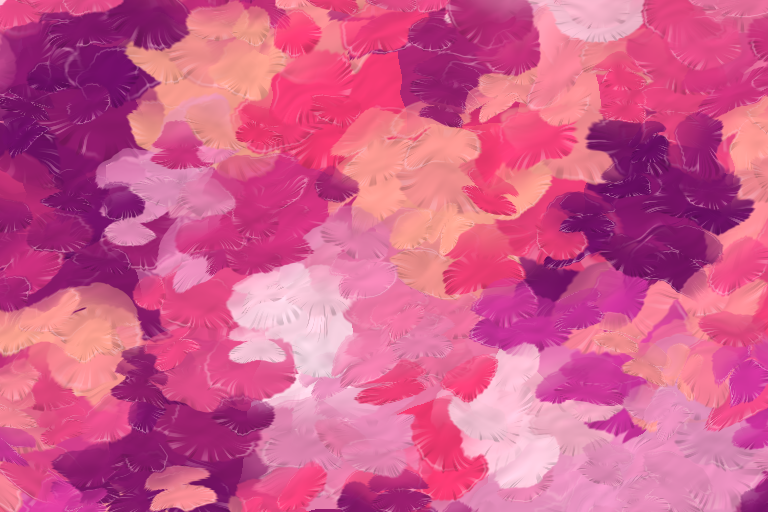
Write a Shadertoy shader that draws this background.

```glsl
// Abstract painted wash: overlapping leaf and lip shaped dabs in pinks, purples and peach.
// Coarse Voronoi patches choose the pigments; three layers of jittered, warped dabs
// sample them, with soft upper sides, crisp lower edges, bristle hatching and pale rims.

vec3 hash3(vec2 p) {
    vec3 q = fract(p.xyx * vec3(0.1031, 0.1030, 0.0973));
    q += dot(q, q.yxz + 33.33);
    return fract((q.xxy + q.yzz) * q.zyx);
}

float noise(vec2 p) {
    vec2 i = floor(p), f = fract(p);
    f = f * f * (3.0 - 2.0 * f);
    float low = mix(hash3(i).x, hash3(i + vec2(1, 0)).x, f.x);
    float high = mix(hash3(i + vec2(0, 1)).x, hash3(i + vec2(1, 1)).x, f.x);
    return mix(low, high, f.y);
}

vec2 swirl(vec2 p) {
    return vec2(noise(p), noise(p + 37.3)) - 0.5;
}

// Six pigment families; pick selects by area share, tint moves inside a family.
vec3 pigment(float pick, float tint) {
    if (pick < 0.20) return mix(vec3(0.43, 0.05, 0.39), vec3(0.80, 0.19, 0.48), tint);
    if (pick < 0.30) return mix(vec3(0.76, 0.18, 0.58), vec3(0.93, 0.27, 0.64), tint);
    if (pick < 0.58) return mix(vec3(0.96, 0.22, 0.44), vec3(0.89, 0.30, 0.54), tint);
    if (pick < 0.72) return mix(vec3(0.92, 0.42, 0.60), vec3(0.89, 0.56, 0.74), tint);
    if (pick < 0.90) return mix(vec3(0.97, 0.62, 0.55), vec3(0.95, 0.46, 0.59), tint);
    return mix(vec3(0.96, 0.66, 0.76), vec3(0.97, 0.87, 0.92), tint);
}

// Pigment of the nearest coarse patch; the lattice step keeps the shares balanced.
vec3 patchColor(vec2 p, float tintShift) {
    p /= 0.24;
    vec2 cell = floor(p), nearestId = cell;
    float nearest = 9.0;
    for (int y = -1; y <= 1; y++)
    for (int x = -1; x <= 1; x++) {
        vec2 id = cell + vec2(x, y);
        vec2 gap = id + 0.15 + 0.7 * hash3(id + 51.0).xy - p;
        if (dot(gap, gap) < nearest) {
            nearest = dot(gap, gap);
            nearestId = id;
        }
    }
    vec3 h = hash3(nearestId + 83.0);
    float pick = fract(0.45 + dot(nearestId, vec2(0.633, 0.26)) + 0.1 * (h.x - 0.5));
    return pigment(pick, clamp(h.y + tintShift, 0.0, 1.0));
}

// Paint one layer of dabs over the color below; upper dabs overlap lower ones.
vec3 paintDabs(vec3 color, vec2 p, float size, float coverage, float seed) {
    vec2 cell = floor(p / size);
    for (int y = -1; y <= 1; y++)
    for (int x = -1; x <= 1; x++) {
        vec2 id = cell + vec2(x, y);
        vec3 h = hash3(id + seed), k = hash3(id + seed + 131.0);
        if (k.x > coverage) continue;

        vec2 center = (id + 0.15 + 0.7 * h.xy) * size;
        float radius = size * mix(0.6, 0.85, h.z);
        float angle = mix(-0.5, 0.9, k.y);
        vec2 q = mat2(cos(angle), -sin(angle), sin(angle), cos(angle)) * (p - center) / radius;
        float side = q.y;

        // Some dabs split into a pair of curved lobes
        vec2 shape = q * vec2(1.0, 1.45);
        if (k.z > 0.62) {
            q.y = abs(q.y + 0.15 * q.x * q.x) - 0.36;
            shape = q * vec2(1.05, 2.5);
        }
        vec2 dir = shape / max(length(shape), 0.001);
        float bristle = noise(dir * 13.0 + h.xy * 40.0);
        float edge = length(shape) - 1.0
            + 0.28 * (noise(dir * 1.7 + k.xy * 30.0) - 0.5)
            + 0.09 * (bristle - 0.5);
        float blur = 1.5 / (iResolution.y * radius) + 0.015;
        if (edge > blur) continue;

        vec3 paint = patchColor(center + 0.13 * (k.zx - 0.5), 0.6 * (h.z - 0.5));
        paint *= 0.95 + 0.1 * k.y + 0.10 * (noise(q * vec2(2.0, 5.0) + h.yz * 20.0) - 0.5);

        // Short strokes across the lower edge, then a broken thin rim
        float band = smoothstep(-0.5, -0.08, edge) * smoothstep(0.25, -0.3, side);
        paint = mix(paint, vec3(1.0, 0.78, 0.84), 0.34 * band * smoothstep(0.6, 0.85, bristle));
        paint *= 1.0 - 0.16 * band * smoothstep(0.4, 0.15, bristle);
        float rim = smoothstep(0.06, 0.0, abs(edge + 0.08));
        rim *= smoothstep(0.45, 0.75, noise(dir * 1.5 + k.yz * 50.0));
        paint = mix(paint, vec3(0.98, 0.77, 0.84), 0.42 * rim);

        float body = mix(0.5, 0.97, smoothstep(0.65, -0.25, side));
        color = mix(color, paint, body * smoothstep(blur, -blur, edge));
    }
    return color;
}

void mainImage(out vec4 fragColor, in vec2 fragCoord) {
    vec2 p = fragCoord / iResolution.y;
    vec2 flow = p + 0.035 * swirl(p * 9.0) + 0.014 * swirl(p * 27.0);

    vec3 color = patchColor(flow + 0.06 * swirl(p * 5.0), 0.0);
    color = paintDabs(color, flow, 0.17, 1.0, 7.0);
    color = paintDabs(color, flow, 0.115, 0.65, 211.0);
    color = paintDabs(color, flow, 0.075, 0.42, 419.0);

    // Fine brush grain bent along the flow
    vec2 bent = flow + 0.05 * swirl(p * 6.0);
    float grain = noise(vec2(bent.x + bent.y * 0.6, bent.y - bent.x * 0.6) * vec2(16.0, 75.0));
    color *= 1.0 + 0.07 * (grain - 0.5);
    fragColor = vec4(clamp(color, 0.0, 1.0), 1.0);
}
```
